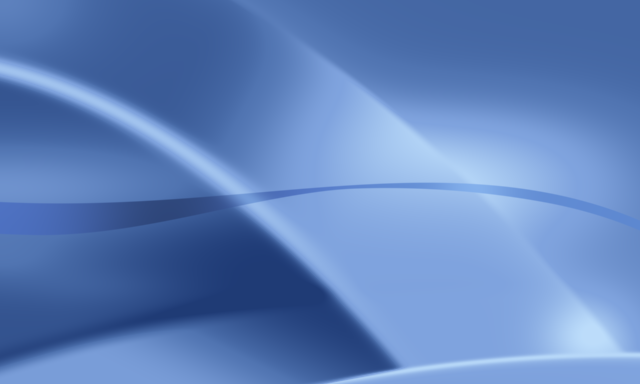
A Shadertoy shader for this background:

```glsl
// Soft blue abstract: glowing arcs, a translucent ribbon and layered light.
#define DEEP vec3(0.12, 0.23, 0.46)
#define MID vec3(0.30, 0.44, 0.68)
#define BRIGHT vec3(0.50, 0.64, 0.87)
#define PALE vec3(0.69, 0.82, 0.96)
#define RIBBON vec3(0.30, 0.44, 0.77)
#define RIBBON_DARK vec3(0.17, 0.26, 0.46)
#define RIBBON_LIGHT vec3(0.51, 0.69, 0.93)
#define RIDGE_WIDTH 0.024
#define RIBBON_ALPHA 0.88

// Tone 0..1 runs through the four blues.
vec3 ramp(float tone) {
    float t = clamp(tone, 0.0, 1.08) * 3.0;
    vec3 low = mix(DEEP, MID, min(t, 1.0));
    vec3 high = mix(BRIGHT, PALE, max(t - 2.0, 0.0));
    return mix(low, high, smoothstep(0.8, 2.0, t));
}

float bell(float d, float width) {
    d /= width;
    return exp(-d * d);
}

float blob(vec2 p, vec2 center, vec2 radius) {
    vec2 q = (p - center) / radius;
    return exp(-dot(q, q));
}

// Approximate signed distance above the parabola y = c.x + c.y t + c.z t^2.
float aboveArc(vec2 p, float startX, vec3 c) {
    float t = p.x - startX;
    float slope = c.y + 2.0 * c.z * t;
    return (p.y - c.x - t * (c.y + c.z * t)) / sqrt(1.0 + slope * slope);
}

float ribbonTop(float x) {
    return 0.474 + x * (-0.083 + x * (0.4715 + x * (-0.179 - 0.258 * x)));
}

float ribbonThickness(float x) {
    return 0.008 + 0.075 * (1.0 - smoothstep(0.05, 0.56, x))
         + 0.018 * smoothstep(0.5, 0.85, x);
}

// Sky beyond the upper arc.
float outerTone(vec2 p, float edge) {
    return 0.27 + 0.62 * blob(p, vec2(0.72, 0.54), vec2(0.25, 0.17))
         + 0.14 * exp(-max(edge, 0.0) / 0.06)
         + 0.20 * (1.0 - smoothstep(0.2, 0.6, p.y));
}

// Broad lit band between the two arcs.
float middleTone(vec2 p, float edge) {
    float sweep = smoothstep(0.2, 0.62, p.x + 0.35 * (0.6 - p.y));
    return 0.20 + 0.46 * sweep
         + 0.26 * blob(p, vec2(0.66, 0.62), vec2(0.17))
         + 0.22 * blob(p, vec2(0.0, 1.0), vec2(0.14, 0.16))
         + 0.10 * exp(min(edge, 0.0) / 0.05);
}

// Shaded field under the glowing arc.
float innerTone(vec2 p) {
    float shade = smoothstep(0.08, 0.4, p.x) * (1.0 - smoothstep(0.35, 0.55, p.y));
    return 0.15 + 0.36 * blob(p, vec2(0.0, 0.51), vec2(0.35, 0.13))
         + 0.15 * blob(p, vec2(0.0, 0.32), vec2(0.14, 0.08))
         + 0.07 * blob(p, vec2(0.17, 0.25), vec2(0.12, 0.05)) - 0.16 * shade;
}

void mainImage(out vec4 fragColor, in vec2 fragCoord) {
    vec2 p = fragCoord / iResolution.xy;
    float pixel = 1.0 / iResolution.y;

    float glowArc = aboveArc(p, 0.0, vec3(0.822, -0.397, -1.237));
    float upperArc = aboveArc(p, 0.365, vec3(1.0, -0.971, -0.90));
    float lowerArc = aboveArc(p, 0.0, vec3(0.065, 0.50, -0.31));
    float rimArc = aboveArc(p, 0.508, vec3(0.0, 0.322, -0.339));

    // Lower sheet with its shadowed upper edge.
    float sheet = 0.02 + 0.56 * (1.0 - smoothstep(0.22, 0.75, p.x + 1.2 * p.y));
    float inner = mix(sheet, innerTone(p), smoothstep(-0.05, 0.008, lowerArc));
    inner -= 0.08 * bell(lowerArc - 0.004, 0.022);

    // Large regions.
    float middle = middleTone(p, upperArc);
    middle -= 0.035 * smoothstep(-0.05, 0.0, lowerArc) * exp(-max(lowerArc, 0.0) / 0.05)
            * (1.0 - smoothstep(0.7, 0.88, p.x));
    float tone = mix(middle, outerTone(p, upperArc), smoothstep(-0.008, 0.012, upperArc));
    tone += 0.38 * blob(p, vec2(0.92, 0.12), vec2(0.07, 0.10));
    tone = mix(inner, tone, smoothstep(-0.035, 0.012, glowArc));

    // Glowing ridge, fading as it descends.
    float ridgeTone = mix(0.90, 0.68, smoothstep(0.3, 0.65, p.x));
    float ridge = bell(glowArc, RIDGE_WIDTH);
    tone = mix(tone, max(tone, ridgeTone), ridge);

    // Bright rim and the soft surface below it.
    float rimFade = smoothstep(0.50, 0.64, p.x);
    float below = 1.0 - smoothstep(-pixel, pixel, rimArc);
    float surface = 0.52 + 0.12 * p.x + 0.35 * exp(min(rimArc, 0.0) / 0.014);
    tone = mix(tone, surface, below);
    tone = mix(tone, 1.05, bell(rimArc, 0.007) * (0.35 + 0.6 * rimFade));
    vec3 color = ramp(tone);

    // Translucent ribbon.
    float top = ribbonTop(p.x);
    float bottom = top - ribbonThickness(p.x);
    float mask = smoothstep(bottom - pixel, bottom + pixel, p.y)
               * (1.0 - smoothstep(top - pixel, top + pixel, p.y));
    vec3 ribbon = mix(RIBBON, RIBBON_DARK, bell(p.x - 0.26, 0.14));
    ribbon = mix(ribbon, vec3(0.36, 0.53, 0.82), smoothstep(0.42, 0.65, p.x));
    ribbon = mix(ribbon, RIBBON_LIGHT, 0.9 * bell(p.x - 0.74, 0.06));
    ribbon = mix(ribbon, RIBBON_LIGHT, 0.7 * ridge);
    color = mix(color, ribbon, mask * RIBBON_ALPHA);

    fragColor = vec4(color, 1.0);
}
```
